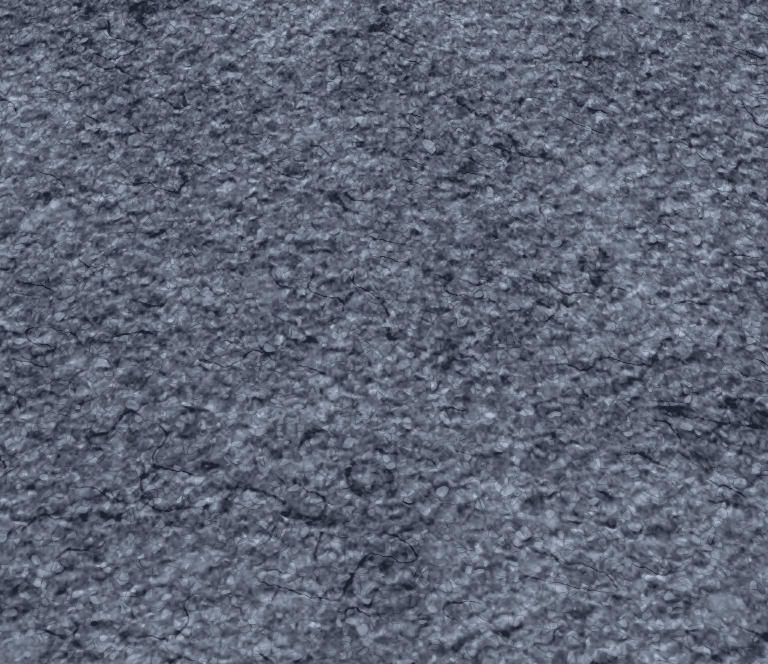
Reproduce this texture procedurally as a WebGL 1 fragment shader.

```glsl
precision highp float;
uniform vec2 u_resolution;

#define MID_TONE vec3(0.362, 0.393, 0.453)
#define TONE_RANGE vec3(0.40, 0.42, 0.43)
#define PERSPECTIVE 0.35
#define RELIEF 0.75
#define GRAIN 0.50
#define CRACK 0.42
#define PEBBLE 0.42
#define STONE 0.20
#define CONTRAST 1.0

float hash(vec2 p) {
  vec3 h = fract(p.xyx * 0.1031);
  h += dot(h, h.yzx + 33.33);
  return fract((h.x + h.y) * h.z);
}

vec2 hash2(vec2 p) {
  return vec2(hash(p + 17.3), hash(p + 71.9));
}

// Smooth value noise centred on zero
float noise(vec2 p) {
  vec2 i = floor(p);
  vec2 f = fract(p);
  f = f * f * (3.0 - 2.0 * f);
  float low = mix(hash(i), hash(i + vec2(1.0, 0.0)), f.x);
  float high = mix(hash(i + vec2(0.0, 1.0)), hash(i + 1.0), f.x);
  return mix(low, high, f.y) - 0.5;
}

float fbm(vec2 p) {
  float sum = 0.0;
  float amp = 0.5;
  for (int i = 0; i < 4; i++) {
    sum += amp * noise(p);
    p = mat2(1.7, 1.1, -1.1, 1.7) * p + 13.7;
    amp *= 0.55;
  }
  return sum;
}

// Packed grains: x = random tone fading at the rim, y = gap between grains
vec2 grains(vec2 p) {
  vec2 cell = floor(p);
  float nearest = 8.0;
  float second = 8.0;
  float tone = 0.0;
  for (int y = -1; y <= 1; y++) {
    for (int x = -1; x <= 1; x++) {
      vec2 id = cell + vec2(float(x), float(y));
      float d = length(id + hash2(id) - p);
      if (d < nearest) {
        second = nearest;
        nearest = d;
        tone = hash(id + 5.1) - 0.5;
      } else {
        second = min(second, d);
      }
    }
  }
  float body = smoothstep(0.0, 0.3, second - nearest);
  return vec2(tone * body, 1.0 - body);
}

// Sparse rounded lumps, one at most per cell
float lumps(vec2 p, float density, float softness) {
  vec2 cell = floor(p);
  float cover = 0.0;
  for (int y = -1; y <= 1; y++) {
    for (int x = -1; x <= 1; x++) {
      vec2 id = cell + vec2(float(x), float(y));
      vec2 d = id + hash2(id) - p;
      d.y *= 1.0 + 0.6 * hash(id + 9.4);
      d.x += d.y * (hash(id + 3.7) - 0.5);
      float radius = mix(0.12, 0.34, pow(hash(id + 41.2), 2.0));
      float body = 1.0 - smoothstep(radius - softness, radius + softness, length(d));
      float present = step(hash(id + 27.8), density);
      cover = max(cover, body * present * mix(0.5, 1.0, hash(id + 63.5)));
    }
  }
  return cover;
}

float height(vec2 p) {
  return noise(p * vec2(38.0, 55.0)) + 0.6 * noise(p * vec2(80.0, 110.0) + 31.0);
}

// Thin broken fissures, mostly level
float fissures(vec2 p) {
  vec2 bent = p + 0.03 * vec2(fbm(p * 21.0), fbm(p * 21.0 + 47.0));
  float line = abs(noise(mat2(0.96, 0.28, -0.28, 0.96) * bent * vec2(13.0, 30.0)));
  float broken = smoothstep(0.0, 0.2, noise(p * vec2(16.0, 22.0) + 80.0));
  return (1.0 - smoothstep(0.01, 0.06, line)) * broken;
}

void main() {
  // Ground plane: finer towards the top
  vec2 uv = gl_FragCoord.xy / u_resolution.y;
  float depth = 1.0 - PERSPECTIVE * uv.y;
  float middle = 0.5 * u_resolution.x / u_resolution.y;
  vec2 ground = vec2((uv.x - middle) / depth, -log(depth) / PERSPECTIVE) + 3.0;
  vec2 rough = ground + 0.009 * vec2(noise(ground * 70.0), noise(ground * 70.0 + 19.0));
  vec2 up = vec2(-0.002, 0.006);

  // Uneven soil lit from above
  float tone = 0.22 * noise(ground * 5.0) + 0.35 * fbm(ground * 19.0);
  tone += RELIEF * (height(rough) - height(rough + up));
  tone += 0.38 * noise(ground * 200.0);

  // Fine and coarse grit
  vec2 fine = grains(rough * vec2(82.0, 98.0));
  vec2 coarse = grains(rough * vec2(36.0, 46.0) + 7.0);
  tone += GRAIN * fine.x + 0.6 * GRAIN * coarse.x;
  tone -= 0.10 * (fine.y - 0.4) + 0.10 * (coarse.y - 0.4);
  tone -= CRACK * fissures(ground);

  // Pale stones and pebbles with shade below
  vec2 wobbly = rough + 0.03 * vec2(fbm(ground * 25.0), fbm(ground * 25.0 + 61.0));
  float stone = lumps(wobbly * 9.0, 0.3, 0.05);
  float pebble = lumps(rough * 34.0 + 11.0, 0.22, 0.06);
  float pebbleAbove = lumps((rough + up) * 34.0 + 11.0, 0.22, 0.06);
  float speck = lumps(rough * 75.0 + 23.0, 0.2, 0.1);
  tone = mix(tone, 0.6 * tone + STONE, stone);
  tone = mix(tone, 0.4 * tone + PEBBLE, pebble);
  tone += 0.35 * speck - 0.25 * max(pebbleAbove - pebble, 0.0);

  tone = clamp(tone * CONTRAST, -0.62, 0.85);
  gl_FragColor = vec4(MID_TONE + TONE_RANGE * tone, 1.0);
}
```
